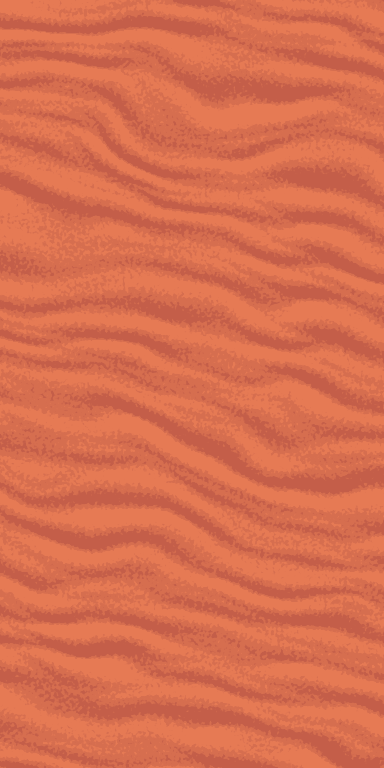
Reproduce this texture procedurally as a Shadertoy shader.

```glsl
vec2 gradientAt(vec2 cell) {
    vec3 q = fract(cell.xyx * vec3(0.1031, 0.1030, 0.0973));
    q += dot(q, q.yzx + 33.33);
    float angle = 6.2832 * fract((q.x + q.y) * q.z);
    return vec2(cos(angle), sin(angle));
}

float gradientNoise(vec2 p) {
    vec2 i = floor(p), f = p - i;
    vec2 u = f * f * f * (f * (f * 6.0 - 15.0) + 10.0);
    vec2 e = vec2(1.0, 0.0);
    float bottom = mix(dot(gradientAt(i), f), dot(gradientAt(i + e), f - e), u.x);
    float top = mix(dot(gradientAt(i + e.yx), f - e.yx), dot(gradientAt(i + 1.0), f - 1.0), u.x);
    return mix(bottom, top, u.y);
}

// Wave with a steep lower flank and a long fade above the crest
float ripple(float cycles) {
    float phase = 6.2832 * cycles;
    return sin(phase + 0.5 * sin(phase));
}

// Two drifting ripple trains; their beats make crests fork and end
float sandShade(vec2 p) {
    float bend = 1.4 * gradientNoise(p * vec2(2.0, 2.8) + 7.0)
               + 0.35 * gradientNoise(p * vec2(6.0, 7.0) + 31.0);
    float drift = 1.3 * gradientNoise(p * vec2(2.6, 3.4) + 53.0);
    float strength = 0.95 + 0.7 * gradientNoise(p * vec2(3.0, 5.0) + 71.0);
    float shade = ripple(p.y * 9.6 + p.x * 2.0 + bend);
    shade += 0.55 * ripple(p.y * 13.5 + p.x * 3.4 + bend + drift);
    return shade * strength + 0.5 * gradientNoise(p * vec2(4.0, 9.0) + 17.0);
}

void mainImage(out vec4 fragColor, in vec2 fragCoord) {
    vec2 p = fragCoord / iResolution.x;

    // Fine grain breaks up the tone borders
    float grain = 0.9 * gradientNoise(p * 97.0 + 5.3)
                + 0.6 * gradientNoise(p * 151.0 + 211.7);
    float shade = sandShade(p) + grain;

    vec3 litSand = vec3(0.9, 0.477, 0.329);
    vec3 midSand = vec3(0.84, 0.43, 0.31);
    vec3 shadowSand = vec3(0.768, 0.37, 0.286);

    // Soft steps between the three tones
    vec3 color = mix(litSand, midSand, smoothstep(-0.5, -0.1, shade));
    color = mix(color, shadowSand, smoothstep(0.4, 0.85, shade));
    fragColor = vec4(color, 1.0);
}
```
